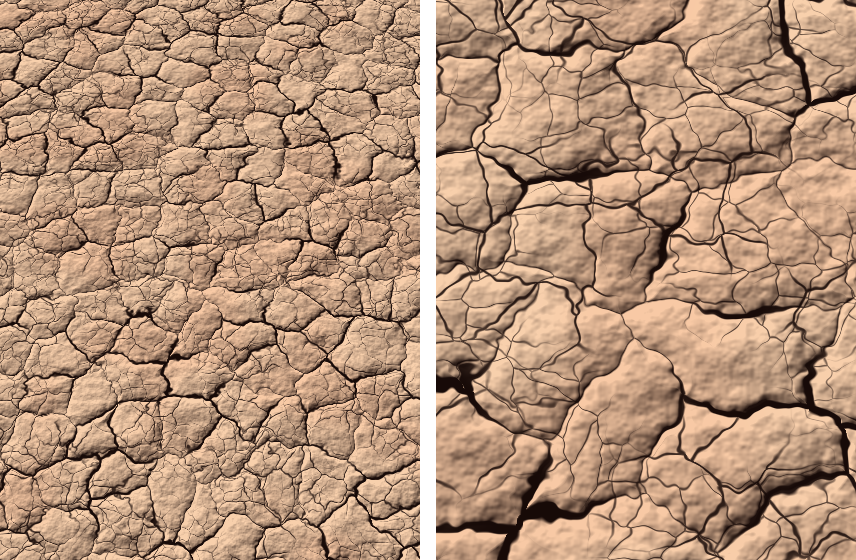
Left, the full canvas; right, a detail of the centre.
Give the GLSL for this texture, as a Shadertoy shader.

```glsl
// Sunlit dry cracked earth: domed clods split by dark fissures, receding upward.

const vec3 SHADOW_COLOR = vec3(0.09, 0.04, 0.03);
const vec3 SUNLIT_COLOR = vec3(0.90, 0.75, 0.62);
const vec3 RED_DUST = vec3(1.0, 0.97, 0.96);
const vec2 SUN_DIR = vec2(-0.55, 0.83);  // ground direction toward the sun
const float CLODS_ACROSS = 7.6;          // clods over the canvas width, at the bottom
const float PERSPECTIVE = 0.25;          // shrinking of the ground with height
const float BASE_TONE = 0.88;
const float RELIEF_GAIN = 0.33;
const float DOME_HEIGHT = 0.12;
const float RIM_HEIGHT = 0.12;
const float ROUGHNESS = 0.085;
const float FISSURE_WIDTH = 0.06;
const float HAIRLINE_WIDTH = 0.026;

float hash(vec2 p) {
    return fract(sin(dot(p, vec2(127.1, 311.7))) * 43758.5453);
}

vec2 hash2(vec2 p) {
    return vec2(hash(p), hash(p + vec2(37.3, 91.7)));
}

float noise(vec2 p) {
    vec2 i = floor(p), f = fract(p);
    f = f * f * (3.0 - 2.0 * f);
    return mix(mix(hash(i), hash(i + vec2(1, 0)), f.x),
               mix(hash(i + vec2(0, 1)), hash(i + vec2(1, 1)), f.x), f.y);
}

vec2 noise2(vec2 p) {
    return vec2(noise(p), noise(p + vec2(53.1, 17.9))) - 0.5;
}

// x: gap between the two nearest cell points, y: twice the distance to their border
vec2 cellEdge(vec2 p) {
    vec2 i = floor(p), f = fract(p), a = vec2(8.0), b = vec2(9.0);
    for (int y = -1; y <= 1; y++)
    for (int x = -1; x <= 1; x++) {
        vec2 g = vec2(x, y);
        vec2 r = g + 0.08 + 0.84 * hash2(i + g) - f;
        if (dot(r, r) < dot(a, a)) { b = a; a = r; }
        else if (dot(r, r) < dot(b, b)) b = r;
    }
    return vec2(length(b) - length(a), dot(a + b, normalize(b - a)));
}

float crackLine(float edge, float width, float blur) {
    return 1.0 - smoothstep(width - blur, width + blur, edge);
}

// Returns ground height and crack darkness
vec2 surface(vec2 p, float pixel) {
    vec2 q = p + 0.32 * noise2(p * 1.5) + 0.14 * noise2(p * 4.5) + 0.05 * noise2(p * 14.0);

    // Large rounded clods with steep rims and fissures between them
    vec2 edge = cellEdge(q);
    float opening = smoothstep(0.2, 0.8, noise(p * 1.4 + 31.0));
    float height = DOME_HEIGHT * (1.0 - exp(-2.5 * edge.x)) + 0.2 * noise(p * 1.3 + 7.0);
    height += RIM_HEIGHT * (0.5 + 0.7 * opening) * (1.0 - exp(-9.0 * edge.x));
    float width = FISSURE_WIDTH * (0.15 + 0.85 * opening);
    float crack = crackLine(edge.y, width, 0.01 + pixel) * (0.75 + 0.25 * opening);

    // Finer cracks across the clods
    float scale = 1.8;
    for (int i = 0; i < 2; i++) {
        vec2 fine = cellEdge(q * scale + 19.0 * float(i + 1));
        float presence = smoothstep(0.25, 0.65, noise(p * 1.7 + 11.0 * float(i + 1)));
        float blur = 0.012 + pixel * scale;
        float line = crackLine(fine.y, HAIRLINE_WIDTH * (0.5 + presence), blur);
        crack = max(crack, line * presence * (i == 0 ? 0.85 : 0.65));
        height -= 0.06 / scale * presence * exp(-7.0 * fine.x);
        scale *= 1.85;
    }

    // Crumbly grain, faded where it is finer than a pixel
    float frequency = 4.0, amplitude = ROUGHNESS;
    for (int i = 0; i < 4; i++) {
        float visible = 1.0 - smoothstep(0.5, 1.3, frequency * pixel);
        height += amplitude * visible * noise(p * frequency + 5.0 * float(i));
        frequency *= 2.03;
        amplitude *= 0.52;
    }
    return vec2(height, crack);
}

void mainImage(out vec4 fragColor, in vec2 fragCoord) {
    // Tilted ground plane
    vec2 uv = fragCoord / iResolution.x;
    float depth = 1.0 - PERSPECTIVE * uv.y;
    vec2 ground = CLODS_ACROSS * vec2(uv.x - 0.5, uv.y) / depth + 40.0;
    float pixel = CLODS_ACROSS / (iResolution.x * depth * depth);

    // Slope facing the sun
    const float STEP_SIZE = 0.02;
    vec2 here = surface(ground, pixel);
    vec2 sunward = surface(ground + SUN_DIR * STEP_SIZE, pixel);
    float slope = (here.x - sunward.x) / STEP_SIZE;
    slope *= slope < 0.0 ? 1.2 : 0.8;

    // Tone from relief, dust patches and cracks
    float dust = noise(ground * 0.9 + 63.0);
    float speckle = noise(ground * 22.0) - 0.5;
    float tone = BASE_TONE + RELIEF_GAIN * slope + 0.06 * (dust - 0.5) + 0.11 * speckle;
    tone = clamp(tone, 0.03, 1.09) * (1.0 - here.y);

    vec3 color = mix(SHADOW_COLOR, SUNLIT_COLOR, tone);
    color *= mix(RED_DUST, vec3(1.0), smoothstep(0.2, 0.6, dust));
    fragColor = vec4(color, 1.0);
}
```
